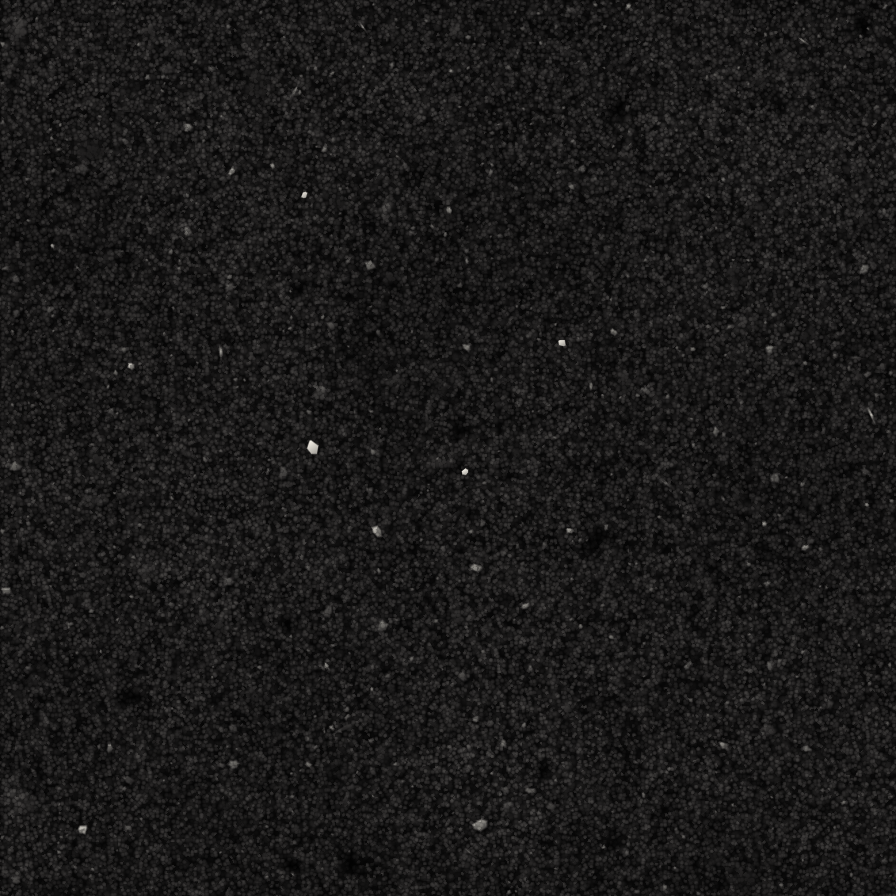
This texture is drawn by a WebGL 2 fragment shader. Its source:

```glsl
#version 300 es
precision highp float;

uniform vec2 u_resolution;
out vec4 fragColor;

const float TAU = 6.2831853;

vec3 hash3(vec2 cell, float seed) {
    vec3 q = fract(vec3(cell.xyx) * vec3(0.1031, 0.1030, 0.0973) + seed * 0.137);
    q += dot(q, q.yxz + 33.33);
    return fract((q.xxy + q.yzz) * q.zyx);
}

mat2 rotation(float angle) {
    float c = cos(angle), s = sin(angle);
    return mat2(c, s, -s, c);
}

// Rounded crumbs: a dome in every cell, scaled by a random tone
float crumbs(vec2 uv, float frequency, float seed) {
    vec2 p = uv * frequency;
    vec2 base = floor(p);
    float nearest = 9.0, tone = 0.0;
    for (int y = -1; y <= 1; y++) {
        for (int x = -1; x <= 1; x++) {
            vec2 cell = base + vec2(x, y);
            vec3 h = hash3(cell, seed);
            float d = length(cell + h.xy - p);
            if (d < nearest) {
                nearest = d;
                tone = h.z;
            }
        }
    }
    return tone * (1.0 - smoothstep(0.15, 0.85, nearest));
}

// Broad uneven tone, centred on zero
float layeredSines(vec2 p) {
    float sum = 0.0, weight = 0.5;
    for (int i = 0; i < 5; i++) {
        p = rotation(1.1) * p * 1.7 + vec2(1.3, 2.1);
        p += 0.6 * sin(p.yx * 0.8);
        sum += weight * sin(p.x) * sin(p.y);
        weight *= 0.75;
    }
    return sum;
}

// Sparse faceted pieces: x = coverage, y = lighting, z = random pick
vec3 scatter(vec2 uv, float frequency, float seed, float chance,
             float radius, float stretch, float softness) {
    vec2 p = uv * frequency;
    vec2 cell = floor(p);
    vec3 place = hash3(cell, seed);
    vec3 form = hash3(cell, seed + 3.7);
    if (place.z > chance) return vec3(0.0);

    float size = radius * frequency * mix(0.55, 1.25, form.x * form.x);
    vec2 local = p - cell - mix(vec2(0.3), vec2(0.7), place.xy);
    vec2 q = rotation(form.y * TAU) * local;
    q.y /= stretch;
    float edge = -9.0;
    for (int i = 0; i < 6; i++) {
        vec3 facet = hash3(cell + float(i) * 7.0, seed + 9.1);
        float angle = (float(i) + 0.6 * facet.x) * TAU / 6.0;
        float reach = size * mix(0.65, 1.15, facet.y);
        edge = max(edge, dot(q, vec2(cos(angle), sin(angle))) - reach);
    }
    float blur = 0.7 * frequency / u_resolution.y + softness * size;
    float coverage = 1.0 - smoothstep(-blur, blur, edge);
    float light = 0.85 + 0.2 * dot(local / size, vec2(-0.5, 0.8));
    return vec3(coverage, clamp(light, 0.55, 1.15), form.z);
}

float lay(float ground, vec3 piece, float low, float high, float opacity) {
    float tone = mix(low, high, piece.z * piece.z) * piece.y;
    return mix(ground, tone, piece.x * opacity);
}

void main() {
    vec2 uv = gl_FragCoord.xy / u_resolution.y;

    // Crumbly soil in three grain sizes
    float fine = crumbs(uv, 235.0, 1.0);
    float coarse = crumbs(uv, 120.0, 2.0);
    float clump = crumbs(uv, 46.0, 3.0);
    float tone = 0.018 + 0.145 * fine + 0.085 * coarse + 0.025 * clump;
    tone *= 1.0 + 0.16 * layeredSines(uv * 5.0);

    // Soft pits and dull stains
    vec3 pit = scatter(uv, 11.0, 4.0, 0.12, 0.011, 1.5, 0.7);
    tone *= 1.0 - 0.75 * pit.x;
    float mottle = 0.25 + 0.9 * fine + 0.5 * coarse;
    vec3 stain = scatter(uv, 15.0, 5.0, 0.2, 0.009, 1.4, 0.6);
    tone = lay(tone, stain, 0.13, 0.3, mottle);

    // Grit, from dust specks up to small stones
    float wear = min(1.0, 0.65 + 0.8 * fine);
    tone = lay(tone, scatter(uv, 112.0, 6.0, 0.11, 0.0017, 1.3, 0.2), 0.18, 0.5, 0.85);
    tone = lay(tone, scatter(uv, 45.0, 7.0, 0.09, 0.0028, 1.5, 0.2), 0.2, 0.62, wear);
    vec2 shadowShift = vec2(-0.0015, 0.0025);
    vec3 shadow = scatter(uv + shadowShift, 18.0, 8.0, 0.13, 0.0055, 1.3, 0.3);
    tone *= 1.0 - 0.6 * shadow.x;
    tone = lay(tone, scatter(uv, 18.0, 8.0, 0.13, 0.0055, 1.3, 0.15), 0.24, 0.75, wear);

    // Thin slivers and a few pale chips
    tone = lay(tone, scatter(uv, 14.0, 9.0, 0.12, 0.0019, 5.0, 0.15), 0.22, 0.65, wear);
    vec3 chip = scatter(uv, 7.0, 10.0, 0.09, 0.0075, 0.75, 0.05);
    tone = lay(tone, chip, 0.9, 1.1, 1.0);

    // Near-neutral tint, slightly warm
    vec3 tint = mix(vec3(1.03, 0.99, 0.98), vec3(1.02, 1.0, 0.96), smoothstep(0.1, 0.4, tone));
    fragColor = vec4(clamp(tone * tint, 0.0, 1.0), 1.0);
}
```
